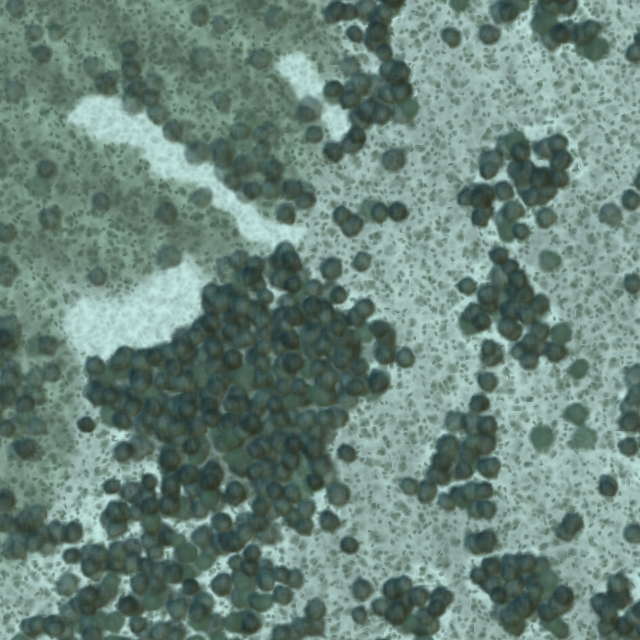
Give the GLSL for this texture, as a WebGL 2 fragment shader.

```glsl
#version 300 es
precision highp float;
// Stained tissue under a microscope: crowded dark round cells on a pale, speckled
// ground, with a granular olive region and bright gaps at the upper left.
// Jittered grids place cells and grains; layered sines bend the large regions.

uniform vec2 u_resolution;
out vec4 fragColor;

const vec3 PALE = vec3(0.73, 0.87, 0.85);
const vec3 GROUND = vec3(0.61, 0.72, 0.70);
const vec3 TISSUE = vec3(0.45, 0.56, 0.50);
const vec3 GRAIN = vec3(0.29, 0.38, 0.31);
const vec3 CELL_CORE = vec3(0.28, 0.36, 0.33);
const vec3 CELL_RIM = vec3(0.19, 0.26, 0.23);
const vec3 GREEN = vec3(0.30, 0.43, 0.35);

vec2 hash22(vec2 p) {
  vec3 q = fract(p.xyx * vec3(0.1031, 0.1030, 0.0973));
  q += dot(q, q.yzx + 33.33);
  return fract((q.xx + q.yz) * q.zy);
}

// Layered sines, one value per axis, roughly -1 to 1.
vec2 waves(vec2 p) {
  vec2 sum = vec2(0.0);
  float amp = 0.5;
  for (int i = 0; i < 4; i++) {
    sum += amp * sin(p.yx * 1.3 + p * 0.6 + vec2(1.7, 4.1) * float(i));
    p = mat2(1.5, 1.1, -1.1, 1.5) * p + sum;
    amp *= 0.6;
  }
  return sum;
}

// Distance to the nearest jittered point (x) and that point's random value (y).
vec2 cellular(vec2 p) {
  vec2 base = floor(p);
  vec2 best = vec2(9.0, 0.0);
  for (int j = -1; j <= 1; j++)
    for (int i = -1; i <= 1; i++) {
      vec2 id = base + vec2(i, j);
      float d = length(id + hash22(id) - p);
      if (d < best.x) best = vec2(d, hash22(id + 57.0).x);
    }
  return best;
}

float ellipse(vec2 p, vec2 centre, vec2 radii) {
  return smoothstep(1.15, 0.85, length((p - centre) / radii));
}

float band(vec2 p, vec2 a, vec2 b, float width) {
  vec2 ab = b - a;
  float t = clamp(dot(p - a, ab) / dot(ab, ab), 0.0, 1.0);
  return smoothstep(width, width * 0.5, length(p - a - ab * t));
}

float tissueMask(vec2 p) {
  vec2 q = p + 0.035 * waves(p * 9.0);
  return max(ellipse(q, vec2(0.14, 0.88), vec2(0.39, 0.34)),
             0.8 * ellipse(q, vec2(0.0, 0.4), vec2(0.11, 0.3)));
}

float gapMask(vec2 p) {
  vec2 q = p + 0.022 * waves(p * 14.0);
  float channel = band(q, vec2(0.13, 0.83), vec2(0.45, 0.63), 0.032);
  float pool = band(q, vec2(0.14, 0.49), vec2(0.28, 0.54), 0.06);
  return max(max(channel, pool), band(q, vec2(0.47, 0.90), vec2(0.54, 0.79), 0.026));
}

// Chance that a cell sits at p: two large crowds, small clumps, a few strays.
float crowding(vec2 p) {
  vec2 q = p + 0.045 * waves(p * 11.0);
  float crowd = max(ellipse(q, vec2(0.36, 0.39), vec2(0.22, 0.16)),
                    0.6 * ellipse(q, vec2(0.27, 0.10), vec2(0.17, 0.17)));
  vec2 clump = cellular(q * 5.0 + 8.0);
  float small = smoothstep(0.48, 0.25, clump.x) * step(0.25, clump.y) * 0.7;
  return max(0.05 + 0.9 * crowd, small) * (1.0 - 0.95 * gapMask(p));
}

vec3 addGrains(vec3 col, vec2 p, float scale, float amount) {
  vec2 g = cellular(p * scale + 0.35 * waves(p * scale * 0.7));
  float speck = smoothstep(0.65, 0.05, g.x) * smoothstep(0.25, 0.95, g.y);
  col *= 0.95 + 0.10 * g.x;
  return mix(col, GRAIN, speck * amount);
}

// Soft discs: darker rim, mottled core, cool on one side and warm on the other.
vec3 addCells(vec3 col, vec2 p, float scale, float seed, float opacity) {
  vec2 base = floor(p * scale);
  for (int j = -1; j <= 1; j++)
    for (int i = -1; i <= 1; i++) {
      vec2 id = base + vec2(i, j);
      vec2 place = hash22(id + seed);
      vec2 kind = hash22(id + seed + 71.0);
      vec2 centre = (id + 0.1 + 0.8 * place) / scale;
      vec2 off = (p - centre) * scale / mix(0.42, 0.56, kind.y);
      float d = length(off + 0.16 * waves(p * 75.0 + seed));
      if (d > 1.3 || kind.x > crowding(centre)) continue;
      vec3 body = mix(CELL_CORE, CELL_RIM, smoothstep(0.1, 1.0, d + 0.3 * waves(p * 90.0).y));
      body *= 0.84 + 0.3 * place.x + 0.16 * waves(p * 120.0).x;
      body += vec3(0.03, 0.0, -0.035) * (off.x - off.y);
      body = mix(body, GREEN, 0.55 * step(0.88, place.y));
      col = mix(col, body, smoothstep(1.25, 0.68, d) * opacity);
    }
  return col;
}

void main() {
  vec2 p = gl_FragCoord.xy / min(u_resolution.x, u_resolution.y);
  float tissue = tissueMask(p);
  float gap = gapMask(p);
  float crowd = crowding(p);

  // Ground, brighter around the crowds and in the gaps, shaded inside the crowds
  vec3 col = GROUND * (1.0 + 0.08 * waves(p * 8.0).x + 0.06 * waves(p * 55.0).y);
  col = mix(col, PALE, 0.75 * smoothstep(0.03, 0.3, crowd));
  col = mix(col, TISSUE * (1.0 + 0.2 * waves(p * 36.0).x), tissue);
  col = mix(col, CELL_CORE, 0.6 * smoothstep(0.65, 0.95, crowd));
  col = mix(col, PALE, gap * 0.95);

  // Fine grains in two sizes, densest in the tissue
  float grainAmount = mix(mix(0.6, 0.75, tissue), 0.1, gap);
  col = addGrains(col, p, 58.0, grainAmount);
  col = addGrains(col, p + 5.0, 105.0, grainAmount);

  // Overlapping cells, fainter inside the tissue
  float opacity = mix(0.92, 0.62, tissue);
  col = addCells(col, p, 25.0, 11.0, opacity * 0.85);
  col = addCells(col, p, 28.0, 137.0, opacity);
  col = addCells(col, p, 31.0, 263.0, opacity);

  fragColor = vec4(clamp(col, 0.0, 1.0), 1.0);
}
```
